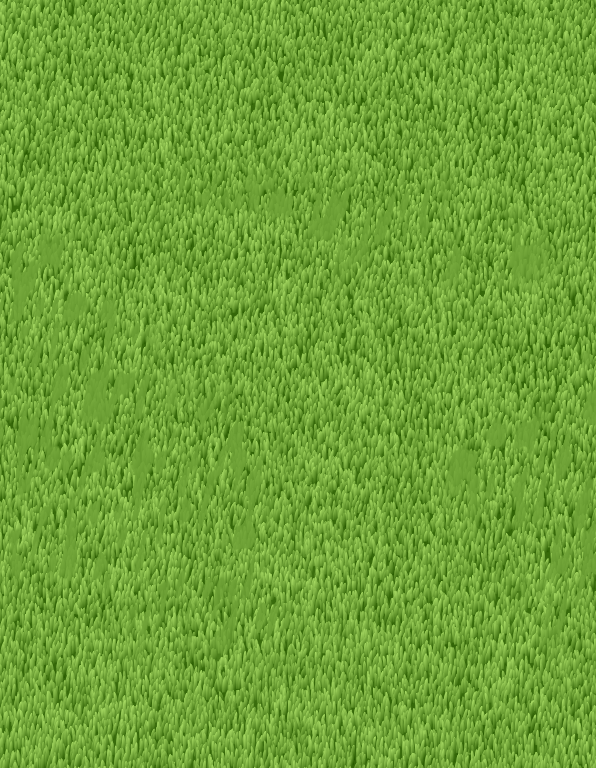
Give the GLSL for this texture, as a Shadertoy shader.

```glsl
// Dense lawn of short upright blades, seen slightly from above.
// Jittered blades on a grid are layered from back to front, dark at the
// root and pale at the tip; a few flat, slanted tufts soften the middle.

const vec3 SHADE_GREEN = vec3(0.24, 0.44, 0.06);
const vec3 TIP_GREEN = vec3(0.58, 0.78, 0.33);
const vec2 CELL = vec2(0.0045, 0.0060);   // blade spacing, canvas heights
const float FLAT_TONE = 0.56;

float hash(vec2 p) {
    vec3 q = fract(vec3(p.xyx) * 0.1031);
    q += dot(q, q.yzx + 33.33);
    return fract((q.x + q.y) * q.z);
}

float noise(vec2 p) {
    vec2 i = floor(p), f = fract(p);
    f = f * f * (3.0 - 2.0 * f);
    float low = mix(hash(i), hash(i + vec2(1.0, 0.0)), f.x);
    float high = mix(hash(i + vec2(0.0, 1.0)), hash(i + vec2(1.0, 1.0)), f.x);
    return mix(low, high, f.y);
}

// Soft inside test: 1 where the distance is positive
float coverage(float inside, float softness) {
    return clamp(inside / softness + 0.5, 0.0, 1.0);
}

// One blade: x is its tone, y its opacity at grid position p
vec2 blade(vec2 p, vec2 cell, vec2 pixel) {
    vec2 root = cell + vec2(hash(cell + 11.3), hash(cell + 47.9));
    float height = mix(1.9, 3.2, hash(cell + 83.1));
    float lean = (hash(cell + 129.7) - 0.5) * 1.3;
    vec2 d = p - root;
    float s = clamp(d.y / height, 0.0, 1.0);
    float side = d.x - lean * s * s;
    float halfWidth = 0.52 * sqrt(1.0 - s * s * s);

    float opacity = coverage(halfWidth - abs(side), pixel.x)
                  * coverage(height - d.y, pixel.y)
                  * coverage(d.y, pixel.y)
                  * step(0.10, hash(cell + 171.3));
    float variation = (hash(cell + 213.7) - 0.5) * 0.52;
    float light = -0.24 * clamp(side / 0.52, -1.0, 1.0);
    return vec2(0.11 + 0.85 * s + variation + light, opacity);
}

// Composite blades row by row, the nearest row last
float lawnTone(vec2 p, vec2 pixel) {
    float tone = -0.08;
    vec2 base = floor(p);
    for (int row = 0; row <= 4; row++) {
        for (int column = -2; column <= 2; column++) {
            vec2 cell = base + vec2(float(column), -float(row));
            vec2 b = blade(p, cell, pixel);
            tone = mix(tone, b.x, b.y);
        }
    }
    return tone;
}

// Narrow slanted streaks gathered in loose patches
float flatTufts(vec2 uv) {
    float streak = noise(vec2((uv.x - 0.22 * uv.y) * 115.0, uv.y * 30.0));
    float patches = noise(uv * vec2(5.0, 8.0) + 3.7);
    float band = smoothstep(0.10, 0.20, uv.y)
               * (1.0 - smoothstep(0.74, 0.82, uv.y));
    return smoothstep(0.60, 0.68, streak)
         * smoothstep(0.42, 0.60, patches) * band;
}

vec3 grassColor(float tone) {
    return max(mix(SHADE_GREEN, TIP_GREEN, clamp(tone, -0.3, 1.2)), 0.0);
}

void mainImage(out vec4 fragColor, in vec2 fragCoord) {
    vec2 uv = fragCoord / iResolution.y;

    // Rows crowd together gently toward the far edge
    vec2 grid = vec2(uv.x, uv.y * (0.90 + 0.12 * uv.y)) / CELL;
    vec2 pixel = 1.0 / (iResolution.y * CELL);

    float tone = lawnTone(grid, pixel);
    tone += (noise(uv * 24.0) - 0.5) * 0.12;
    tone = mix(tone, FLAT_TONE, 0.85 * flatTufts(uv));

    fragColor = vec4(grassColor(tone), 1.0);
}
```
